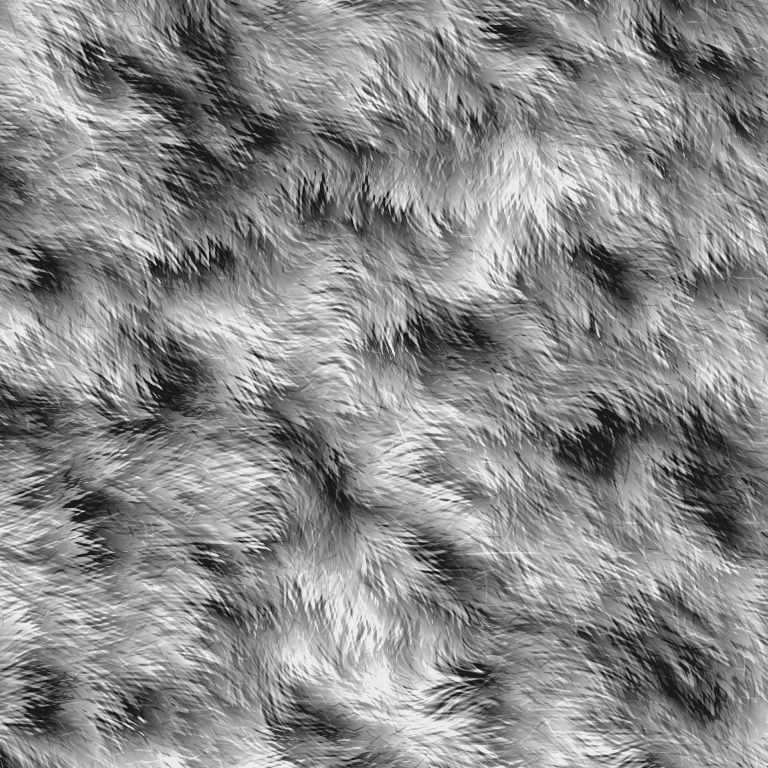
A WebGL 2 fragment shader for this texture:

```glsl
#version 300 es
precision highp float;
// Wind-combed grey grass: ragged tufts, fine fibres and loose crossing blades.

uniform vec2 u_resolution;
out vec4 outColor;

float hash(vec2 p) {
  vec3 q = fract(vec3(p.xyx) * 0.1031);
  q += dot(q, q.yzx + 33.33);
  return fract((q.x + q.y) * q.z);
}

float noise(vec2 p) {
  vec2 cell = floor(p), f = fract(p);
  f = f * f * (3.0 - 2.0 * f);
  return mix(mix(hash(cell), hash(cell + vec2(1, 0)), f.x),
             mix(hash(cell + vec2(0, 1)), hash(cell + vec2(1, 1)), f.x), f.y);
}

// Angle in which the grass lies: down to the right, flatter at lower left.
float flowAngle(vec2 p) {
  float lean = mix(-0.25, -0.75, smoothstep(-0.1, 0.7, p.x * 0.6 + p.y * 0.5));
  float disorder = exp(-18.0 * pow(p.x - 0.55, 2.0));
  return lean + 1.5 * (noise(p * 5.0 + 17.0) - 0.5)
              + (0.9 + 1.1 * disorder) * (noise(p * 12.0 + 41.0) - 0.5);
}

vec2 heading(float a) {
  return vec2(cos(a), sin(a));
}

// Fine noise averaged along the line through p, turned off the flow.
float fibres(vec2 p, float turn, float seed) {
  float sum = noise(p * 380.0 + seed), total = 1.0;
  for (int side = -1; side <= 1; side += 2) {
    vec2 q = p;
    for (int i = 1; i <= 9; i++) {
      q += heading(flowAngle(q) + turn) * 0.0021 * float(side);
      float weight = 1.0 - float(i) / 11.0;
      sum += weight * noise(q * 380.0 + seed);
      total += weight;
    }
  }
  return sum / total - 0.5;
}

// Height of the tufts, with hollows toward the right edge.
float tufts(vec2 p) {
  vec2 q = mat2(0.8, 0.6, -0.6, 0.8) * p * vec2(0.8, 1.0) + 3.0;
  float h = 0.40 * noise(q * 11.0 + 5.0) + 0.36 * noise(q * 23.0 + 29.0)
          + 0.24 * noise(q * 50.0 + 63.0);
  h += 0.06 * (1.0 - smoothstep(0.0, 0.6, length(p - vec2(0.1, 0.2))));
  vec2 low = (p - vec2(0.94, 0.11)) * vec2(11.0, 17.0);
  vec2 high = (p - vec2(0.98, 0.61)) * vec2(13.0, 11.0);
  return h - 0.15 * (exp(-dot(low, low)) + exp(-dot(high, high)));
}

// Coverage of one layer of bent, tapering blades; sign gives light or dark.
float blades(vec2 p, float size, float density, float spread, float seed) {
  float result = 0.0, pixel = 1.0 / min(u_resolution.x, u_resolution.y);
  vec2 home = floor(p / size);
  for (int j = -1; j <= 1; j++) {
    for (int i = -1; i <= 1; i++) {
      vec2 cell = home + vec2(i, j);
      vec2 key = cell + seed * 37.0 + 100.0;
      if (hash(key + 7.7) > density) continue;
      vec2 root = (cell + vec2(hash(key), hash(key + 3.1))) * size;
      vec2 axis = heading(flowAngle(root) + spread * (hash(key + 5.3) - 0.5));
      vec2 d = p - root;
      vec2 q = vec2(dot(d, axis), dot(d, vec2(-axis.y, axis.x)));
      float along = q.x / (size * mix(0.5, 0.95, hash(key + 9.2)));
      if (along < 0.0 || along > 1.0) continue;
      q.y -= (hash(key + 11.4) - 0.5) * 0.5 * size * along * along;
      float width = 0.0013 * (1.0 - 0.6 * along);
      float cover = 1.0 - smoothstep(width - 0.5 * pixel, width + 0.7 * pixel, abs(q.y));
      cover *= smoothstep(0.0, 0.2, along) * (1.0 - smoothstep(0.75, 1.0, along));
      float tone = hash(key + 13.9) < 0.58 ? 1.0 : -1.0;
      result += cover * tone * mix(0.4, 1.0, hash(key + 15.1));
    }
  }
  return clamp(result, -1.0, 1.0);
}

void main() {
  vec2 p = gl_FragCoord.xy / min(u_resolution.x, u_resolution.y);

  // Fibres shift the tuft lookup, so tuft edges break into blades.
  float fibre = 0.6 * fibres(p, 0.2, 90.0) + 0.5 * fibres(p, -0.35, 530.0);
  float height = tufts(p - heading(flowAngle(p)) * fibre * 0.25);
  float shade = 0.555 + 1.0 * (height - 0.5) + 1.75 * fibre;
  shade -= 0.14 * (1.0 - smoothstep(0.26, 0.45, height));

  // Short crossing blades, from small to large.
  for (int layer = 0; layer < 7; layer++) {
    float k = float(layer);
    shade += 0.14 * blades(p, 0.02 + 0.006 * k, 0.95, 1.5, k + 1.0);
  }
  // Sparse long stalks.
  shade += 0.2 * max(blades(p, 0.15, 0.35, 2.0, 8.0), 0.0);

  outColor = vec4(vec3(clamp(shade, 0.1, 0.92)), 1.0);
}
```
